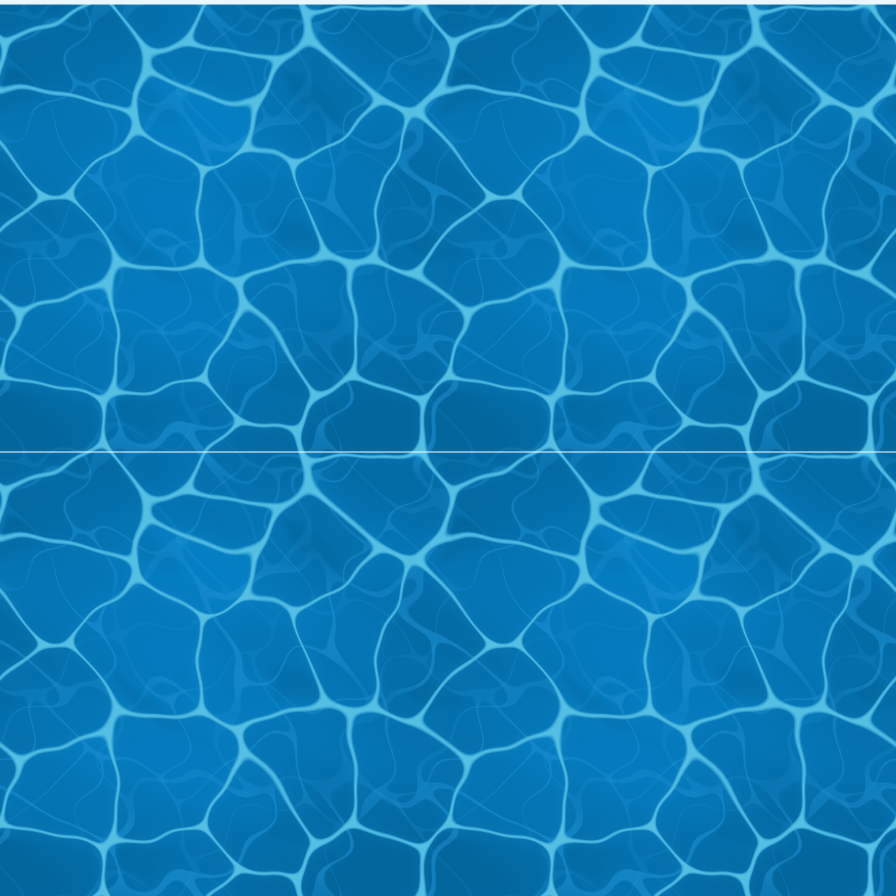
Give the GLSL for this texture, as a Shadertoy shader.

```glsl
const float TAU = 6.2831853;
const float REPEATS = 2.0;            // tiles across and down
const float TILE_SHIFT = 0.0045;      // gap above the first seam, canvas units
const float SEAM_WIDTH = 0.0022;
const float SEAM_OPACITY = 0.55;

const vec2 NET_GRID = vec2(4.0, 5.0); // cells per tile
const vec2 RIBBON_GRID = vec2(4.0, 4.0);
const vec2 THREAD_GRID = vec2(5.0, 4.0);
const float JITTER = 0.88;
const float NET_WIDTH = 0.0042;       // half widths, tile units
const float RIBBON_WIDTH = 0.0050;
const float THREAD_WIDTH = 0.0024;
const float NET_SHARPNESS = 105.0;    // lower gives rounder cells
const float RIBBON_SHARPNESS = 70.0;
const float THREAD_SHARPNESS = 120.0;

const vec3 DEEP = vec3(0.010, 0.400, 0.615);
const vec3 BRIGHT = vec3(0.020, 0.520, 0.805);
const vec3 RIBBON = vec3(0.120, 0.570, 0.830);
const vec3 NET_RIM = vec3(0.190, 0.630, 0.830);
const vec3 NET_CORE = vec3(0.330, 0.745, 0.890);
const vec3 SEAM = vec3(0.920, 0.970, 0.990);

vec2 hash2(vec2 cell, float seed) {
    vec2 h = vec2(dot(cell, vec2(127.1, 311.7)), dot(cell, vec2(269.5, 183.3)));
    return fract(sin(h + seed * 17.3) * 43758.55);
}

// Seed point of a cell, repeating with the tile
vec2 cellSeed(vec2 cell, vec2 grid, float seed) {
    vec2 h = hash2(mod(cell, grid), seed);
    return (cell + 0.5 + JITTER * (h - 0.5)) / grid;
}

// Layered sines with whole frequencies, so the tile stays seamless
vec2 wobble(vec2 p, float freq, float phase) {
    vec2 a = TAU * freq * p;
    return sin(a.yx + phase + vec2(0.0, 2.1))
         + 0.5 * sin(2.0 * a.yx + a.xy + phase * 1.7 + vec2(1.3, 4.0));
}

// x: rounded distance to the cell border, y: random value of the cell
vec2 cellBorder(vec2 p, vec2 grid, float seed, float sharpness) {
    vec2 base = floor(p * grid), home = base, toHome = vec2(0.0);
    float nearest = 1e3;
    for (int j = -1; j <= 1; j++)
    for (int i = -1; i <= 1; i++) {
        vec2 cell = base + vec2(i, j);
        vec2 d = cellSeed(cell, grid, seed) - p;
        if (dot(d, d) < nearest) {
            nearest = dot(d, d);
            home = cell;
            toHome = d;
        }
    }
    // Smooth minimum over the neighbours widens the junctions
    float sum = 1e-12;
    for (int j = -2; j <= 2; j++)
    for (int i = -2; i <= 2; i++) {
        if (i == 0 && j == 0) continue;
        vec2 d = cellSeed(home + vec2(i, j), grid, seed) - p;
        float edge = dot(0.5 * (toHome + d), normalize(d - toHome));
        sum += exp(-sharpness * edge);
    }
    return vec2(-log(sum) / sharpness, hash2(mod(home, grid), seed + 5.0).x);
}

float stroke(float d, float halfWidth, float soft) {
    return 1.0 - smoothstep(halfWidth - soft, halfWidth + soft, d);
}

void mainImage(out vec4 fragColor, in vec2 fragCoord) {
    vec2 uv = fragCoord / iResolution.xy;
    float pixel = 1.0 / iResolution.y;
    vec2 p = (uv + vec2(0.0, TILE_SHIFT)) * REPEATS;
    float soft = max(pixel * REPEATS * 0.75, 0.0022);

    // Main net of light
    vec2 netPos = p + 0.012 * wobble(p, 2.0, 0.6) + 0.004 * wobble(p, 5.0, 2.0);
    vec2 net = cellBorder(netPos, NET_GRID, 3.0, NET_SHARPNESS);
    float netWidth = NET_WIDTH * (1.0 + 0.25 * wobble(p, 2.0, 3.4).x);

    // Broad light and dark patches in the water
    vec2 swell = cos(TAU * (p - vec2(0.45, 0.52)));
    float light = 0.40 + 0.16 * (swell.x + swell.y) + 0.09 * wobble(p, 2.0, 4.2).x;
    light += 0.24 * (net.y - 0.5);
    vec2 smudge = wobble(p + 0.03 * wobble(p, 2.0, 1.0), 3.0, 5.1);
    light -= 0.20 * smoothstep(0.5, 1.4, smudge.x) * smoothstep(-0.2, 0.9, smudge.y);
    vec3 color = mix(DEEP, BRIGHT, clamp(light, 0.0, 1.0));

    // Faint ribbons and threads below the surface
    vec2 ribbonPos = p + 0.034 * wobble(p, 3.0, 1.9);
    float ribbonDist = cellBorder(ribbonPos, RIBBON_GRID, 11.0, RIBBON_SHARPNESS).x;
    vec2 threadPos = p + 0.030 * wobble(p, 3.0, 4.7);
    float threadDist = cellBorder(threadPos, THREAD_GRID, 23.0, THREAD_SHARPNESS).x;
    vec2 patches = smoothstep(-1.0, 0.9, wobble(p, 2.0, 0.3));
    float ribbon = stroke(ribbonDist, RIBBON_WIDTH * (0.4 + 0.8 * patches.y), soft);
    float thread = stroke(threadDist, THREAD_WIDTH, soft);
    color = mix(color, RIBBON, ribbon * mix(0.20, 0.55, patches.x));
    color = mix(color, RIBBON, thread * mix(0.48, 0.18, patches.x));

    // Net over the ribbons, with a slight glow and a paler core
    color = mix(color, RIBBON, 0.22 * exp(-max(net.x, 0.0) * 90.0));
    color = mix(color, NET_RIM, stroke(net.x, netWidth, soft));
    color = mix(color, NET_CORE, stroke(net.x, netWidth * 0.40, soft * 1.3));

    // Pale seam between rows, and the strip along the top
    float row = abs(fract(p.y + 0.5) - 0.5) / REPEATS;
    float seam = SEAM_OPACITY * stroke(row, 0.5 * SEAM_WIDTH, 0.6 * pixel);
    seam *= step(0.25, uv.y);
    float strip = stroke(1.0 - uv.y, TILE_SHIFT, 0.6 * pixel);
    color = mix(color, SEAM, max(seam, strip));

    fragColor = vec4(color, 1.0);
}
```
